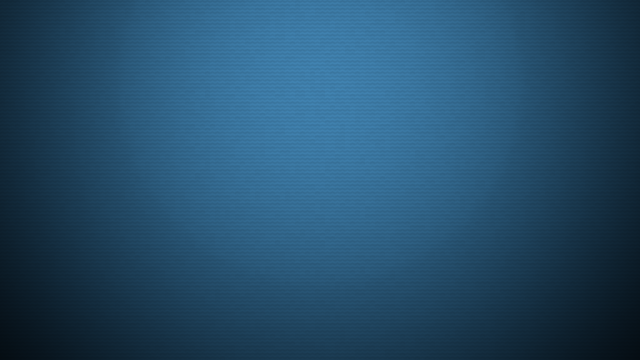
Write a Shadertoy shader that draws this background.

```glsl
// Blue woven cloth lit by a soft round glow from above, fading to dark corners.

#define GLOW_CENTER vec2(0.0, 0.77)          // x from the middle, y from the bottom
#define GLOW_RADIUS 1.5                      // distance at which the light dies out
#define GLOW_COLOR vec3(0.240, 0.485, 0.655)
#define SHADE_CURVE vec3(1.16, 1.04, 1.0)    // shadows lose red first
#define RING_RADIUS 0.56
#define RING_STRENGTH 0.025
#define WEAVE_ROWS 96.0                      // rows per canvas height
#define WEAVE_ZIGZAGS 72.0                   // zigzags per canvas height
#define WEAVE_STRENGTH 0.045
#define GRAIN_STRENGTH 0.025

const float PI = 3.14159;

float hash(vec2 p) {
    return fract(sin(dot(p, vec2(127.1, 311.7))) * 43758.5453);
}

// Brightness of the glow, 1 at its centre
float glow(float dist) {
    float falloff = 0.5 + 0.5 * cos(PI * min(dist / GLOW_RADIUS, 1.0));
    float ring = smoothstep(RING_RADIUS - 0.02, RING_RADIUS + 0.02, dist);
    return falloff * (1.0 + RING_STRENGTH * (0.5 - ring));
}

// Rows of thread bent into fine zigzags, from -1 to 1
float weave(vec2 p) {
    float zigzag = abs(fract(p.x * WEAVE_ZIGZAGS) - 0.5);
    return sin(2.0 * PI * (p.y * WEAVE_ROWS + 0.6 * zigzag));
}

// Uneven tone of single stitches, from -0.5 to 0.5
float grain(vec2 p) {
    return hash(floor(p * vec2(WEAVE_ZIGZAGS, WEAVE_ROWS))) - 0.5;
}

void mainImage(out vec4 fragColor, in vec2 fragCoord) {
    // Height runs from 0 to 1, x is centred
    vec2 p = fragCoord / iResolution.y;
    p.x -= 0.5 * iResolution.x / iResolution.y;

    // Light and its tint
    float light = glow(length(p - GLOW_CENTER));
    vec3 color = GLOW_COLOR * pow(vec3(light), SHADE_CURVE);

    // Cloth texture
    color *= 1.0 + WEAVE_STRENGTH * weave(p) + GRAIN_STRENGTH * grain(p);

    fragColor = vec4(color, 1.0);
}
```
